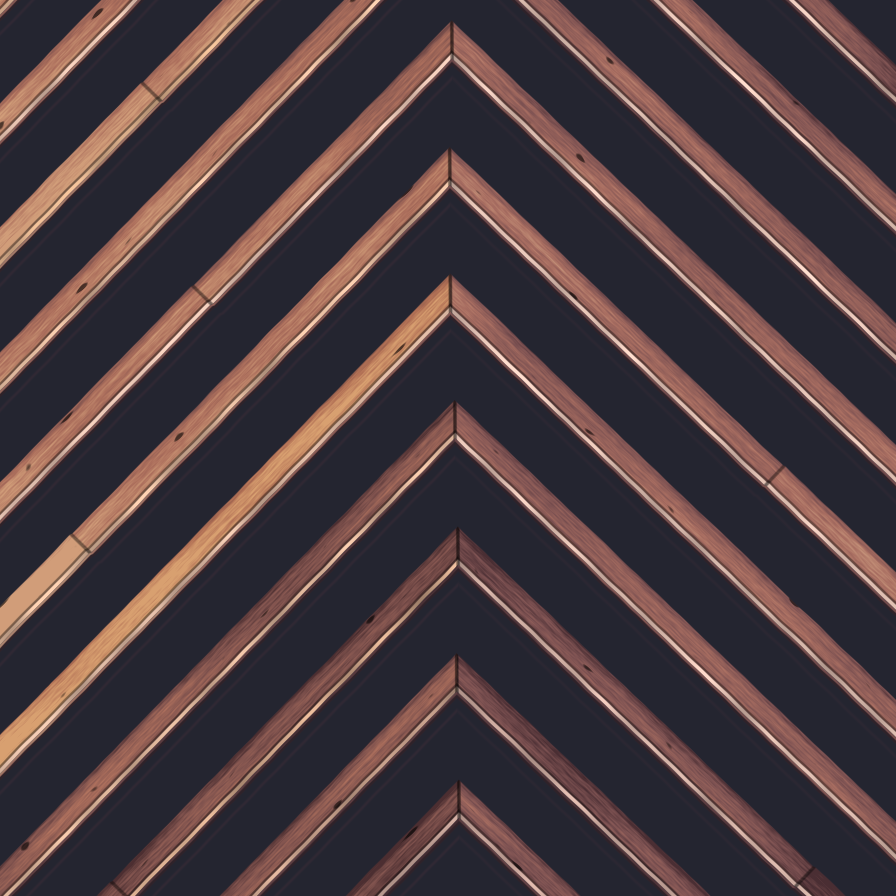
This pattern is drawn by a three.js fragment shader. Its source:

```glsl
varying vec2 vUv;

float hash(vec2 p) {
  return fract(sin(dot(p, vec2(127.1, 311.7))) * 43758.545);
}

vec2 gradient(vec2 cell) {
  float angle = 6.2832 * hash(cell);
  return vec2(cos(angle), sin(angle));
}

// Gradient noise, roughly -0.7 to 0.7
float noise(vec2 p) {
  vec2 i = floor(p), f = fract(p);
  vec2 u = f * f * f * (f * (f * 6.0 - 15.0) + 10.0);
  vec2 e = vec2(1.0, 0.0);
  float low = mix(dot(gradient(i), f), dot(gradient(i + e), f - e), u.x);
  float high = mix(dot(gradient(i + e.yx), f - e.yx),
                   dot(gradient(i + e.xx), f - e.xx), u.x);
  return mix(low, high, u.y);
}

// Antialiased step from 0 to 1 at an edge
float past(float edge, float x) {
  return smoothstep(edge - 0.0013, edge + 0.0013, x);
}

float band(float start, float end, float x) {
  return past(start, x) * (1.0 - past(end, x));
}

// Tone runs from dark plum at 0 to pale tan at 3
vec3 woodColor(float tone) {
  vec3 c = mix(vec3(0.29, 0.18, 0.20), vec3(0.49, 0.32, 0.32), clamp(tone, 0.0, 1.0));
  c = mix(c, vec3(0.66, 0.43, 0.38), clamp(tone - 1.0, 0.0, 1.0));
  return mix(c, vec3(0.80, 0.61, 0.50), clamp(tone - 2.0, 0.0, 1.0));
}

// Depth below the outer edge of the topmost full chevron
float chevronDepth(float offset) {
  return 0.977 - vUv.y - abs(offset) * (offset < 0.0 ? 1.018 : 0.962);
}

void main() {
  // Chevron rows, with a slightly leaning and uneven mitre
  float spacing = 0.1412;
  float offset = vUv.x - 0.503 - 0.007 * (1.0 - vUv.y);
  float row = floor(chevronDepth(offset) / spacing + 0.3);
  offset += 0.008 * (hash(vec2(row, 4.0)) - 0.5);
  float depth = chevronDepth(offset) - row * spacing;
  float left = step(offset, 0.0);
  float along = abs(offset) + 0.5 * depth;
  vec2 arm = vec2(row, left * 7.0 + 2.0);
  float seed = 40.0 * hash(arm);

  // Rough sawn edges and a butt joint between boards
  float joint = mix(0.25, 0.95, hash(arm + 11.0));
  float nextBoard = past(joint, along);
  depth += 0.0012 * noise(vec2(along * 45.0, seed)) + 0.0015 * nextBoard;

  // Board tone: darker lower rows, warmer outer left ends, one golden board
  float golden = left * (1.0 - step(0.5, abs(row - 2.0)));
  float upper = 1.0 - smoothstep(1.0, 5.0, row);
  float tone = 0.85 + 0.8 * upper + 0.7 * (hash(arm + 5.0) - 0.5);
  tone += left * upper * along * 1.8 + golden * 0.7;
  tone += nextBoard * (hash(arm + 23.0) - 0.4) * 1.5;

  // Long grain, fine pores and blotches
  float grain = noise(vec2(along * 14.0 + seed, depth * 260.0 + seed));
  float pores = noise(vec2(along * 110.0, depth * 420.0 + seed));
  float blotch = noise(vec2(along * 8.0 + seed, depth * 30.0));
  tone += 0.7 * grain + 0.45 * pores + 0.8 * blotch;
  tone -= 0.75 * (1.0 - smoothstep(0.0, 0.014, depth));
  vec3 wood = woodColor(tone);
  wood = mix(wood, wood * vec3(1.06, 1.03, 0.88), left * (0.4 + 0.6 * golden));

  // Knots and nicks, mitre seam and joint seam
  float knots = smoothstep(0.47, 0.58, noise(vec2(along * 42.0 + seed, depth * 75.0 + seed)));
  float mitre = 1.0 - smoothstep(0.0008, 0.003, abs(offset));
  float seam = 1.0 - smoothstep(0.0005, 0.0022, abs(along - joint));
  wood *= 1.0 - 0.6 * max(knots, max(mitre, 0.7 * seam));

  // Dark gap with a faint reddish ledge
  vec3 color = vec3(0.143, 0.146, 0.190);
  float ledge = smoothstep(0.004, 0.0, abs(depth - 0.064));
  color += vec3(0.045, 0.012, 0.012) * ledge * (0.6 + 0.4 * left);
  color = mix(color, vec3(0.20, 0.13, 0.15), band(0.044, 0.050, depth) * 0.7);

  // Front face, groove and worn bright lower edge
  color = mix(color, wood, band(0.0, 0.036, depth));
  color = mix(color, wood * 0.5, band(0.033, 0.037, depth) * 0.8);
  float wear = 0.9 + 0.35 * noise(vec2(along * 25.0, seed));
  vec3 edgeColor = mix(vec3(0.97, 0.83, 0.77), vec3(0.95, 0.76, 0.60), left * hash(arm + 31.0));
  edgeColor = mix(edgeColor, wood, 0.25 * smoothstep(2.0, 6.0, row));
  edgeColor *= clamp(wear, 0.6, 1.05) * (1.0 - 0.5 * max(mitre, seam));
  color = mix(color, edgeColor, band(0.0365, 0.0425, depth));
  color = mix(color, woodColor(tone - 0.5), band(0.0425, 0.046, depth) * 0.8);

  gl_FragColor = vec4(color, 1.0);
}
```
